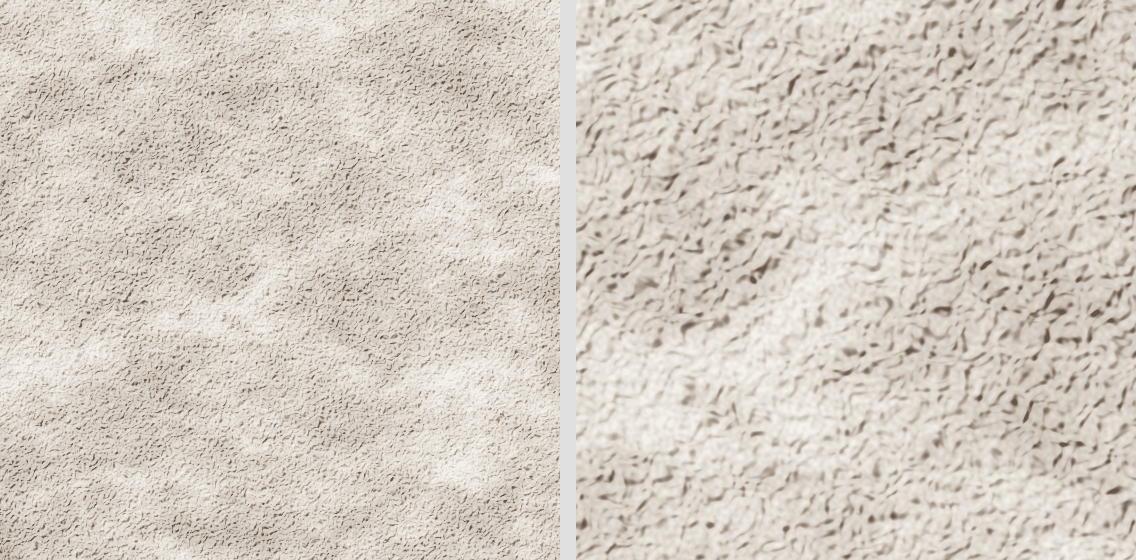
Left, the full canvas; right, a detail of the centre.
Write a WebGL 2 fragment shader that draws this texture.

```glsl
#version 300 es
precision highp float;

uniform vec2 u_resolution;
out vec4 fragColor;

const float TAU = 6.28319;

float hash(vec2 cell) {
    return fract(sin(dot(cell, vec2(127.1, 311.7))) * 43758.5453);
}

vec2 gradientAt(vec2 cell) {
    float angle = TAU * hash(cell);
    return vec2(cos(angle), sin(angle));
}

// Signed gradient noise with unit-length gradients
float noise(vec2 p) {
    vec2 cell = floor(p);
    vec2 f = p - cell;
    vec2 blend = f * f * f * (f * (f * 6.0 - 15.0) + 10.0);
    vec2 right = vec2(1.0, 0.0);
    vec2 up = vec2(0.0, 1.0);
    float a = dot(gradientAt(cell), f);
    float b = dot(gradientAt(cell + right), f - right);
    float c = dot(gradientAt(cell + up), f - up);
    float d = dot(gradientAt(cell + 1.0), f - 1.0);
    return mix(mix(a, b, blend.x), mix(c, d, blend.x), blend.y);
}

vec2 rotate(vec2 p, float angle) {
    float c = cos(angle);
    float s = sin(angle);
    return vec2(c * p.x + s * p.y, c * p.y - s * p.x);
}

float fbm(vec2 p, int octaves, float gain) {
    float sum = 0.0;
    float amplitude = 1.0;
    for (int i = 0; i < octaves; i++) {
        sum += amplitude * noise(p);
        p = rotate(p, 0.35) * 2.03 + 17.3;
        amplitude *= gain;
    }
    return sum;
}

float grainHeight(vec2 p) {
    return noise(p) + 0.75 * noise(rotate(p, 0.5) * 1.87 + 41.7);
}

// Slope of the grain towards a light at the upper left
float grainRelief(vec2 p, float strokeAngle, vec2 frequency) {
    vec2 g = rotate(p, strokeAngle) * frequency;
    return grainHeight(g) - grainHeight(g + vec2(0.0, 0.5));
}

vec3 stoneColor(float tone) {
    const vec3 shadow = vec3(0.49, 0.43, 0.38);
    const vec3 clay = vec3(0.72, 0.67, 0.62);
    const vec3 chalk = vec3(0.91, 0.89, 0.86);
    vec3 color = mix(shadow, clay, clamp((tone - 0.49) / 0.23, -0.4, 1.0));
    return mix(color, chalk, clamp((tone - 0.72) / 0.19, 0.0, 1.25));
}

void main() {
    vec2 p = gl_FragCoord.xy / min(u_resolution.x, u_resolution.y);

    // Broad stains and smaller mottles, stretched sideways
    vec2 drift = 0.03 * vec2(noise(p * 9.0 + 12.6), noise(p * 9.0 + 64.3));
    vec2 stainPoint = rotate(p + drift, 0.12) * vec2(3.6, 5.6) + 7.4;
    float stain = fbm(stainPoint, 4, 0.7);
    float mottle = fbm((p + drift) * vec2(15.0, 23.0) + 53.1, 4, 0.8);
    float roughness = clamp(0.74 - 0.75 * stain - 0.6 * mottle, 0.12, 1.5);

    // Embossed crumbs, bent so that no stroke runs far
    vec2 bend = vec2(noise(p * 55.0 + 3.7), noise(p * 55.0 + 91.2));
    float relief = grainRelief(p + 0.006 * bend, 0.68, vec2(108.0, 138.0));
    float pits = smoothstep(0.0, 1.15, -relief);

    // Sparse level cracks and fine powder
    float crackSlope = grainRelief(p + 0.006 * bend, 0.08, vec2(50.0, 130.0));
    float cracks = smoothstep(0.6, 1.25, -crackSlope);
    float powder = noise(rotate(p, 0.9) * 290.0);

    float tone = 0.868 + 0.085 * stain + 0.035 * mottle;
    tone += 0.045 * relief + 0.06 * powder;
    tone -= roughness * (0.42 * pits + 0.14 * cracks);
    fragColor = vec4(stoneColor(tone), 1.0);
}
```
